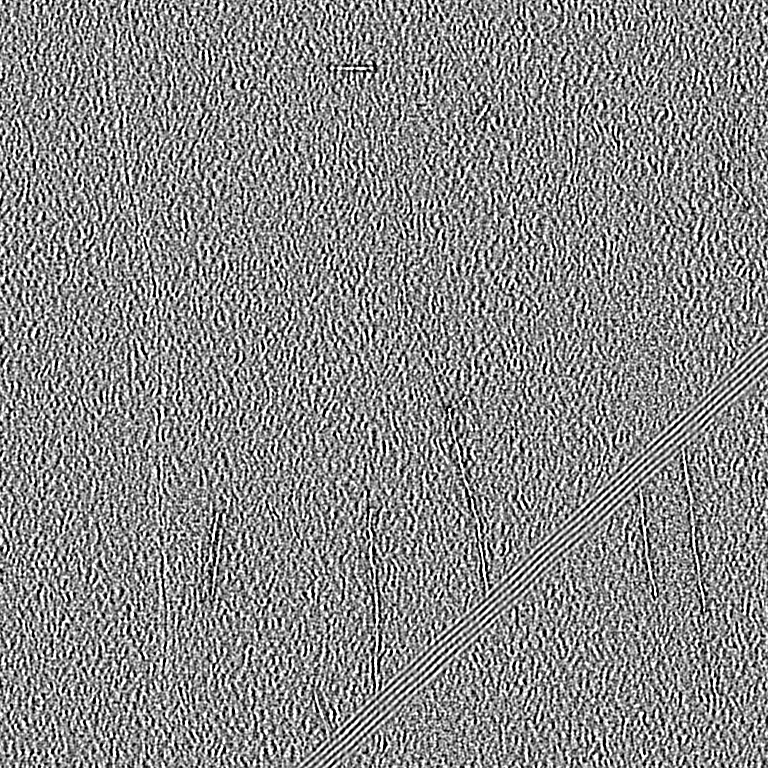
Write a three.js fragment shader that draws this texture map.

```glsl
varying vec2 vUv;

vec2 hashGradient(vec2 cell) {
  vec3 h = fract(cell.xyx * vec3(0.1031, 0.1030, 0.0973));
  h += dot(h, h.yzx + 33.33);
  return fract((h.xx + h.yz) * h.zy) * 2.0 - 1.0;
}

float gradientNoise(vec2 p) {
  vec2 i = floor(p), f = fract(p);
  vec2 u = f * f * (3.0 - 2.0 * f);
  float a = dot(hashGradient(i), f);
  float b = dot(hashGradient(i + vec2(1, 0)), f - vec2(1, 0));
  float c = dot(hashGradient(i + vec2(0, 1)), f - vec2(0, 1));
  float d = dot(hashGradient(i + vec2(1, 1)), f - vec2(1, 1));
  return mix(mix(a, b, u.x), mix(c, d, u.x), u.y);
}

// Noise minus its side neighbours, which leaves only narrow upright streaks
float streaks(vec2 p) {
  vec2 side = vec2(1.07, 0.0);
  return gradientNoise(p) - 0.5 * (gradientNoise(p + side) + gradientNoise(p - side));
}

// Bright line with dark flanks, t is the distance in line widths
float ridgeProfile(float t) {
  return (1.0 - 1.6 * t * t) * exp(-0.6 * t * t);
}

float ridge(vec2 p, vec2 a, vec2 b) {
  vec2 ab = b - a;
  float along = clamp(dot(p - a, ab) / dot(ab, ab), 0.0, 1.0);
  return ridgeProfile(length(p - a - ab * along) / 0.0022);
}

// Soft elliptical spot
float spot(vec2 p, vec2 center, vec2 radius) {
  vec2 q = (p - center) / radius;
  return exp(-dot(q, q));
}

void main() {
  vec2 p = vUv;

  // Sideways drift that bends the upright grain
  float drift = 0.010 * gradientNoise(p * vec2(7.0, 9.0) + 3.7)
              + 0.004 * gradientNoise(p * 38.0 + 11.3);
  vec2 q = p + vec2(drift, 0.0);

  // Upright streaky grain, plus fine grain that takes over in calm patches
  float coarse = streaks(vec2(q.x - 0.08 * q.y, q.y) * vec2(255.0, 106.0) + 40.3)
               + streaks(vec2(q.x + 0.04 * q.y, q.y) * vec2(240.0, 124.0) + 91.7);
  float fine = gradientNoise(p * vec2(285.0, 275.0) + 17.1);
  float calm = smoothstep(0.15, 0.5, gradientNoise(p * vec2(8.0, 6.0) + 5.2)) * 0.5;
  calm += spot(p, vec2(0.84, 0.54), vec2(0.035, 0.10));
  calm += spot(p, vec2(0.89, 0.30), vec2(0.04, 0.10));
  calm += spot(p, vec2(0.25, 0.34), vec2(0.03, 0.06));
  calm += spot(p, vec2(0.58, 0.05), vec2(0.05, 0.05));
  calm = min(calm, 1.0);
  float height = coarse * mix(2.5, 1.2, calm) + fine * mix(2.9, 3.6, calm);

  // Long dark seam on the left and a faint one on the right
  float seam = 0.15 + 0.057 * (1.0 - smoothstep(0.55, 0.9, p.y)) + 0.03 * max(0.4 - p.y, 0.0);
  float seamEnds = smoothstep(0.02, 0.06, p.y) * (1.0 - smoothstep(0.94, 0.98, p.y));
  height -= 1.0 * seamEnds * ridgeProfile((q.x - seam) / 0.0024);
  height -= 0.6 * ridge(q, vec2(0.785, 0.84), vec2(0.80, 0.63));

  // Branching central crack
  float cracks = 0.3 * ridge(q, vec2(0.52, 0.78), vec2(0.53, 0.61));
  cracks += 0.45 * ridge(q, vec2(0.53, 0.61), vec2(0.586, 0.466));
  cracks += ridge(q, vec2(0.586, 0.466), vec2(0.612, 0.349));
  cracks += ridge(q, vec2(0.612, 0.349), vec2(0.638, 0.222));
  cracks += 0.8 * ridge(q, vec2(0.586, 0.466), vec2(0.606, 0.482));

  // Upright scratches around the band
  cracks += ridge(q, vec2(0.484, 0.336), vec2(0.49, 0.08));
  cracks += ridge(q, vec2(0.833, 0.365), vec2(0.85, 0.225));
  cracks += ridge(q, vec2(0.892, 0.414), vec2(0.915, 0.206));
  cracks += 0.7 * ridge(q, vec2(0.915, 0.206), vec2(0.931, 0.10));
  cracks += 0.7 * ridge(q, vec2(0.41, 0.10), vec2(0.426, 0.03));
  for (int i = 0; i < 2; i++) {
    float k = float(i);
    cracks += 0.8 * ridge(p, vec2(0.283 + 0.009 * k, 0.33), vec2(0.264 + 0.011 * k, 0.22));
    cracks += 0.6 * ridge(q, vec2(0.948 + 0.013 * k, 0.84), vec2(0.944 + 0.017 * k, 0.78));
  }

  // Short nicks in the upper part
  cracks += ridge(p, vec2(0.43, 0.911), vec2(0.484, 0.911));
  cracks += 0.8 * ridge(q, vec2(0.944, 0.766), vec2(0.97, 0.733));
  cracks += 0.5 * ridge(q, vec2(0.865, 0.714), vec2(0.898, 0.70));
  cracks += 0.7 * ridge(q, vec2(0.612, 0.83), vec2(0.635, 0.863));
  cracks += 0.4 * ridge(q, vec2(0.66, 0.43), vec2(0.677, 0.486));
  height += 1.9 * cracks;

  // Diagonal band of thin parallel lines, uneven along its length
  float across = dot(p - vec2(0.41, 0.0), normalize(vec2(-0.54, 0.59)));
  across += 0.003 * gradientNoise(p * 16.0);
  float band = 1.0 - smoothstep(0.012, 0.028, abs(across));
  float lines = cos(across * 790.0) * (1.35 + 1.2 * gradientNoise(p * 45.0));
  height = mix(height, lines + height * 0.35, band);

  // Clipped linear greys
  gl_FragColor = vec4(vec3(clamp(0.55 + 0.35 * height, 0.0, 1.0)), 1.0);
}
```
